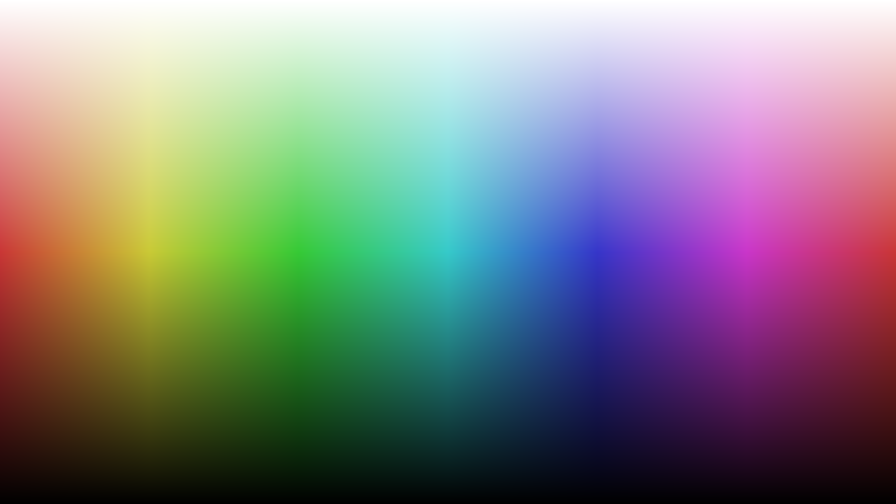
Write a WebGL 1 fragment shader that draws this background.

```glsl
precision highp float;

uniform vec2 u_resolution;

const float SATURATION = 0.58;
const float HUE_START = 0.0;
const float HUE_TURNS = 1.0;
const float LIGHTNESS_BOTTOM = 0.0;
const float LIGHTNESS_TOP = 1.0;

// Fully saturated colour for a hue measured in turns
vec3 pureHue(float hue) {
    vec3 sector = mod(hue * 6.0 + vec3(0.0, 4.0, 2.0), 6.0);
    return clamp(abs(sector - 3.0) - 1.0, 0.0, 1.0);
}

vec3 hslToRgb(float hue, float saturation, float lightness) {
    float chroma = saturation * (1.0 - abs(2.0 * lightness - 1.0));
    return lightness + chroma * (pureHue(hue) - 0.5);
}

void main() {
    vec2 uv = gl_FragCoord.xy / u_resolution;

    // Hue runs across, lightness rises from black to white
    float hue = HUE_START + HUE_TURNS * uv.x;
    float lightness = mix(LIGHTNESS_BOTTOM, LIGHTNESS_TOP, uv.y);

    gl_FragColor = vec4(hslToRgb(hue, SATURATION, lightness), 1.0);
}
```
